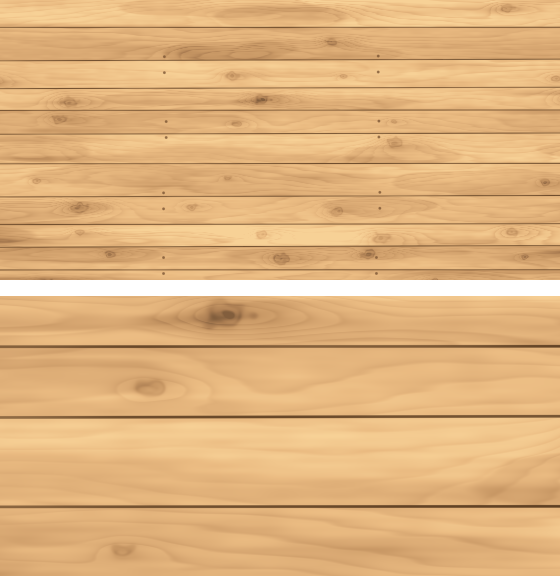
Top, the full canvas; bottom, a detail of the centre.
Write a WebGL 1 fragment shader that draws this texture.

```glsl
precision highp float;
uniform vec2 u_resolution;

// Lengths are fractions of the canvas height; y runs down from the top
const float FIRST_SEAM = 0.1047;
const float SEAM_PITCH = 0.0973;
const float SEAM_SWAY = 0.0168;   // alternates wide and narrow planks
const float SEAM_TILT = 0.004;
const float SEAM_HALF = 0.0016;
const float NAIL_START = 0.593;
const float NAIL_STEP = 0.755;
const float NAIL_RADIUS = 0.0048;
const float NAIL_SHIFT = 0.0155;
const float NAIL_SPREAD = 0.0285;
const float KNOT_CELL = 0.55;
const float KNOT_CHANCE = 0.65;
const float HEART_CELL = 0.9;
const float HEART_CHANCE = 0.6;
const float RING_DENSITY = 85.0;
const float BASE_SHADE = 0.64;
const vec3 CREAM = vec3(0.97, 0.82, 0.59);
const vec3 HONEY = vec3(0.92, 0.735, 0.51);
const vec3 TAN = vec3(0.85, 0.66, 0.45);
const vec3 BROWN = vec3(0.78, 0.59, 0.39);
const vec3 UMBER = vec3(0.67, 0.49, 0.32);
const vec3 BARK = vec3(0.51, 0.37, 0.24);
const vec3 SEAM_COLOR = vec3(0.36, 0.24, 0.13);
const vec3 NAIL_COLOR = vec3(0.48, 0.33, 0.20);

float hash(vec2 p) {
  return fract(sin(dot(p, vec2(127.1, 311.7))) * 43758.5);
}

float noise(vec2 p) {
  vec2 i = floor(p), f = fract(p);
  f = f * f * (3.0 - 2.0 * f);
  return mix(mix(hash(i), hash(i + vec2(1.0, 0.0)), f.x),
             mix(hash(i + vec2(0.0, 1.0)), hash(i + 1.0), f.x), f.y);
}

float seamY(float i, float x) {
  float sway = SEAM_SWAY * sin(6.2832 * (i - 0.35) / 5.0);
  return FIRST_SEAM + i * SEAM_PITCH + sway
       - SEAM_TILT * hash(vec2(i, 3.0)) * (x - 1.0);
}

// Wood tones from light (0) to dark (5)
vec3 woodColor(float s) {
  vec3 c = mix(CREAM, HONEY, clamp(s, 0.0, 1.0));
  c = mix(c, TAN, clamp(s - 1.0, 0.0, 1.0));
  c = mix(c, BROWN, clamp(s - 2.0, 0.0, 1.0));
  c = mix(c, UMBER, clamp(s - 3.0, 0.0, 1.0));
  return mix(c, BARK, clamp(s - 4.0, 0.0, 1.0));
}

// x: swelling that bends the rings, y: darkness of the knot core
vec2 knots(vec2 p, float plank, float top, float bottom) {
  vec2 sum = vec2(0.0);
  for (int k = -1; k <= 1; k++) {
    vec2 id = vec2(floor(p.x / KNOT_CELL) + float(k), plank + 20.0);
    float present = step(hash(id + 5.3), KNOT_CHANCE);
    float size = mix(0.45, 1.2, hash(id + 9.1));
    vec2 center = vec2((id.x + 0.15 + 0.7 * hash(id)) * KNOT_CELL,
                       mix(top, bottom, 0.3 + 0.4 * hash(id + 2.7)));
    vec2 d = (p - center) / size;
    float tail = mix(16.0, 8.0, smoothstep(-0.03, 0.03, d.x));
    vec2 e = d * vec2(tail, 36.0);
    float r = length(d * vec2(0.65, 1.0)) + 0.014 * (noise(p * 70.0) - 0.5);
    float core = 0.5 * smoothstep(0.025, 0.008, r)
               + 0.35 * smoothstep(0.006, 0.0, abs(r - 0.014))
               + 0.5 * smoothstep(0.006, 0.001, r);
    sum += present * vec2(size * exp(-dot(e, e)), core);
  }
  return sum;
}

// Long dark heartwood figures; x: swelling, y: stain with a crisp outline
vec2 heartwood(vec2 p, float plank, float top, float bottom) {
  vec2 sum = vec2(0.0);
  for (int k = -1; k <= 1; k++) {
    vec2 id = vec2(floor(p.x / HEART_CELL) + float(k), plank + 50.0);
    float present = step(hash(id + 4.1), HEART_CHANCE);
    vec2 center = vec2((id.x + hash(id)) * HEART_CELL,
                       mix(top, bottom, 0.3 + 0.5 * hash(id + 6.7)));
    vec2 radius = vec2(mix(0.18, 0.42, hash(id + 8.3)), 0.36 * (bottom - top));
    float r = length((p - center) / radius) + 0.5 * (noise(p * vec2(6.0, 30.0)) - 0.5);
    float stain = smoothstep(1.05, 0.9, r) * mix(0.6, 1.0, r);
    sum += present * vec2(exp(-r * r), stain);
  }
  return sum;
}

float woodShade(vec2 p, float plank, float top, float bottom) {
  vec2 q = p + vec2(plank * 7.3, plank * 3.1);
  vec2 knot = knots(p, plank, top, bottom);
  vec2 heart = heartwood(p, plank, top, bottom);

  // Growth rings are contours of a stretched height field
  float field = 0.45 * q.y + 0.05 * noise(q * vec2(1.7, 13.0))
              + 0.012 * noise(q * vec2(5.0, 35.0))
              + 0.003 * noise(q * vec2(16.0, 150.0))
              + 0.045 * knot.x + 0.035 * heart.x;
  float f = fract(field * RING_DENSITY);
  float ring = f * f * f * smoothstep(1.0, 0.8, f);
  float ringStrength = mix(0.3, 1.7, noise(q * vec2(2.5, 18.0) + 40.0));

  // Broad stains, dark streaks and fine fibres
  float stain = noise(q * vec2(1.3, 14.0) + 11.0) - 0.5;
  float streak = smoothstep(0.6, 0.95, noise(q * vec2(1.8, 30.0) + 70.0));
  float fibre = noise(q * vec2(9.0, 170.0)) + noise(q * vec2(28.0, 110.0)) - 1.0;
  float tone = cos(6.2832 * (plank - 1.0) / 2.75);
  float edge = smoothstep(0.4, 1.0, abs(p.x * u_resolution.y / u_resolution.x - 0.5) * 2.0);

  return BASE_SHADE + 0.55 * tone + 1.5 * stain + ring * ringStrength
       + (0.8 + 0.9 * edge) * streak + 0.35 * fibre + 0.75 * heart.y
       + 0.9 * knot.x + 1.6 * knot.y + 0.5 * edge * p.y;
}

float nails(vec2 p, float aa) {
  float cover = 0.0;
  for (int i = 0; i < 10; i++) {
    float row = float(i), m = mod(row, 5.0);
    float nailed = m == 1.0 || m == 4.0 ? 1.0 : 0.0;
    float shift = m < 2.5 ? NAIL_SHIFT : -NAIL_SHIFT;
    for (int j = 0; j < 4; j++) {
      float column = floor(float(j) / 2.0);
      float side = mod(float(j), 2.0) * 2.0 - 1.0;
      float x = NAIL_START + column * NAIL_STEP + 0.02 * (hash(vec2(row, column)) - 0.5);
      vec2 c = vec2(x, seamY(row, x) + shift + side * NAIL_SPREAD);
      cover = max(cover, nailed * (1.0 - smoothstep(-aa, aa, length(p - c) - NAIL_RADIUS)));
    }
  }
  return cover;
}

void main() {
  vec2 p = gl_FragCoord.xy / u_resolution.y;
  p.y = 1.0 - p.y;
  float aa = 0.75 / u_resolution.y;

  // Plank number is the count of seams above
  float plank = 0.0;
  for (int i = 0; i < 10; i++) plank += step(seamY(float(i), p.x), p.y);
  float top = seamY(plank - 1.0, p.x), bottom = seamY(plank, p.x);
  float gap = min(p.y - top, bottom - p.y);

  float shade = woodShade(p, plank, top, bottom) + 0.45 * exp(-gap / 0.005);
  vec3 color = woodColor(shade);
  color = mix(color, NAIL_COLOR, 0.8 * nails(p, aa));
  float seam = 1.0 - smoothstep(SEAM_HALF - aa, SEAM_HALF + aa, gap);
  color = mix(color, SEAM_COLOR, seam * mix(0.6, 1.0, noise(p * vec2(6.0, 12.0))));
  gl_FragColor = vec4(color, 1.0);
}
```
